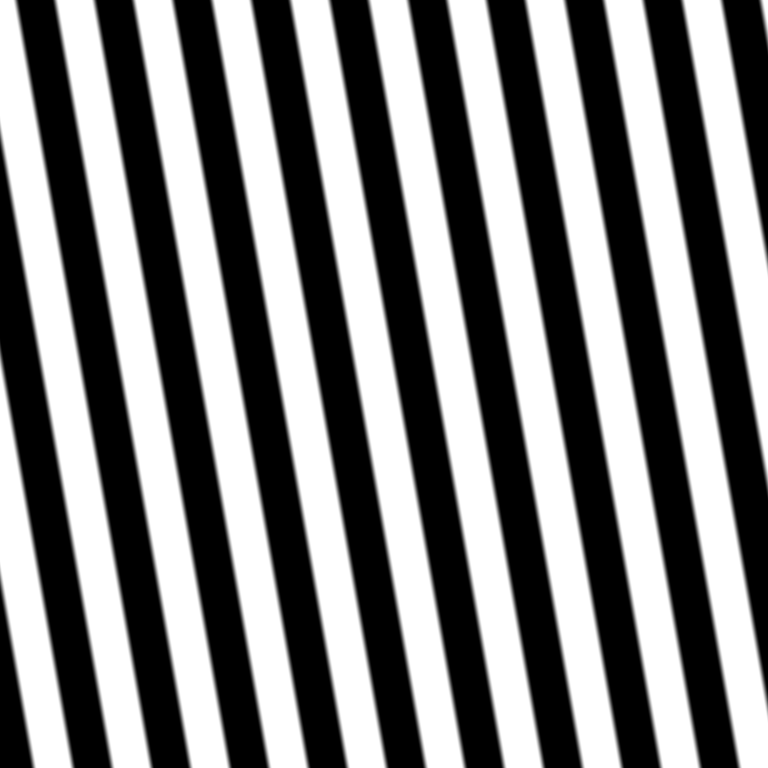
Give the GLSL for this pattern, as a WebGL 1 fragment shader.

```glsl
precision highp float;
// Soft-edged black and white diagonal stripes, leaning ten degrees from vertical.

uniform vec2 u_resolution;

const float TILT = 0.174533;        // angle of the stripe normal, radians
const float PERIOD = 0.10053;       // distance between dark stripe centres
const float DARK_WIDTH = 0.05026;   // thickness of a dark stripe
const float FIRST_CENTRE = 0.0182;  // offset of the first dark stripe
const float EDGE_SOFTNESS = 0.0045; // half width of the blurred edge
const vec3 DARK = vec3(0.0);
const vec3 LIGHT = vec3(1.0);

// Distance to the centre line of the nearest stripe.
float stripeDistance(float across) {
  float phase = fract((across - FIRST_CENTRE) / PERIOD + 0.5) - 0.5;
  return abs(phase) * PERIOD;
}

void main() {
  vec2 p = gl_FragCoord.xy / min(u_resolution.x, u_resolution.y);

  // Position measured across the stripes
  float across = dot(p, vec2(cos(TILT), sin(TILT)));

  // Signed distance to the stripe edge, negative inside the dark
  float edge = stripeDistance(across) - 0.5 * DARK_WIDTH;
  float light = smoothstep(-EDGE_SOFTNESS, EDGE_SOFTNESS, edge);

  gl_FragColor = vec4(mix(DARK, LIGHT, light), 1.0);
}
```
